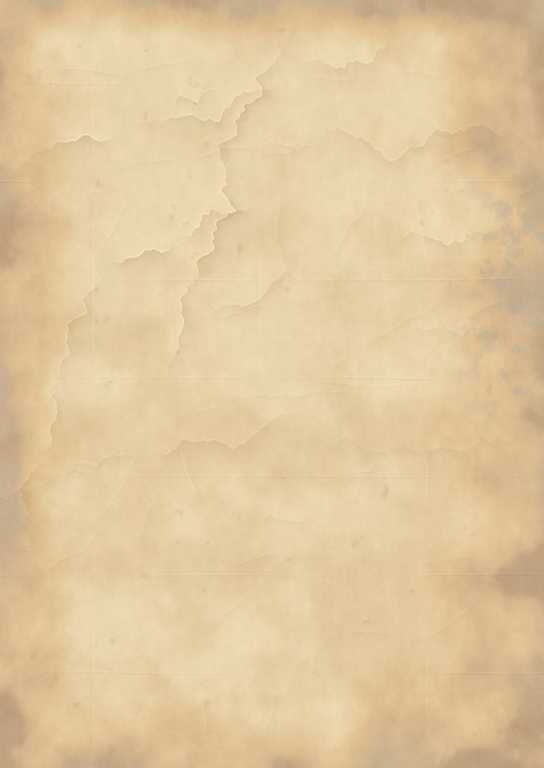
A Shadertoy shader for this texture:

```glsl
// Aged parchment: a pale clouded sheet with mottled, softly worn borders,
// a faint grid of folds, and jagged creases lit from the upper left.
// Layered noise sets the stains; one loop scatters creases and wrinkles.
#define CREASES 14
#define WRINKLES 44
#define CREASE_DEPTH 0.070
#define CREASE_WIDTH 0.0009
#define SHADOW_REACH 0.014
#define FOLD_SPACING vec2(0.217, 0.128)
#define FOLD_OFFSET vec2(0.12, 0.124)
#define FOLD_DEPTH 0.026
#define BORDER_WIDTH 0.145
#define BORDER_ROUGHNESS 0.30
#define GRAIN 0.028

const vec3 CREAM = vec3(0.914, 0.834, 0.676);
const vec3 STRAW = vec3(0.893, 0.793, 0.622);
const vec3 AMBER = vec3(0.880, 0.760, 0.578);
const vec3 TAN   = vec3(0.840, 0.720, 0.560);
const vec3 ASH   = vec3(0.785, 0.690, 0.565);
const vec3 UMBER = vec3(0.755, 0.635, 0.505);
const vec3 MILDEW = vec3(0.73, 0.68, 0.61);

float hash(vec2 p) {
    vec3 q = fract(vec3(p.xyx) * 0.1031);
    q += dot(q, q.yzx + 33.33);
    return fract((q.x + q.y) * q.z);
}

float noise(vec2 p) {
    vec2 i = floor(p), f = fract(p), e = vec2(0.0, 1.0);
    f = f * f * (3.0 - 2.0 * f);
    return mix(mix(hash(i), hash(i + e.yx), f.x),
               mix(hash(i + e.xy), hash(i + e.yy), f.x), f.y);
}

float fbm(vec2 p) {
    float sum = 0.0, amp = 0.5;
    for (int i = 0; i < 5; i++) {
        sum += amp * noise(p);
        p = mat2(1.6, 1.2, -1.2, 1.6) * p + 17.3;
        amp *= 0.5;
    }
    return sum / 0.97;
}

// Straight pieces between random heights give angular kinks
float kinks(float x, float seed) {
    float i = floor(x);
    return mix(hash(vec2(i, seed)), hash(vec2(i + 1.0, seed)), fract(x)) - 0.5;
}

// Signed light of one ridge: bright lip above, soft shadow below
float crease(vec2 p, float angle, float reach, float rough, float seed) {
    vec2 axis = vec2(cos(angle), sin(angle));
    vec2 q = vec2(dot(p, axis), dot(p, vec2(-axis.y, axis.x)));
    float d = q.y + rough * (0.045 * kinks(q.x * 14.0 + 40.0, seed)
            + 0.020 * kinks(q.x * 52.0 + 90.0, seed + 5.0)
            + 0.007 * kinks(q.x * 170.0 + 200.0, seed + 9.0));
    float above = smoothstep(-CREASE_WIDTH, CREASE_WIDTH, d);
    float lip = exp(-pow((d - CREASE_WIDTH) / (1.3 * CREASE_WIDTH), 2.0));
    float glow = above * exp(-max(d, 0.0) / 0.025);
    float shadow = (1.0 - above) * exp(min(d, 0.0) / (SHADOW_REACH * rough));
    float taper = 1.0 - smoothstep(0.45, 1.0, abs(q.x) / reach);
    float broken = smoothstep(0.0, 0.7, noise(vec2(q.x * 20.0 + 50.0, seed)));
    return taper * broken * (0.55 * lip + 0.2 * rough * glow - shadow);
}

// Long torn creases, strongest upper left, then short hairline wrinkles
float creases(vec2 p, float aspect) {
    float light = 0.0;
    for (int i = 0; i < CREASES + WRINKLES; i++) {
        float n = float(i), fine = step(float(CREASES), n);
        vec2 centre = vec2(aspect * fract(0.16 + n * 0.618),
                           mix(0.25, 0.03, fine) + mix(0.7, 0.94, fine) * fract(0.8 + n * 0.445));
        float near = 1.0 - smoothstep(0.05, 0.5, distance(centre, vec2(0.2, 0.75)));
        float reach = mix(0.1 + 0.14 * near, 0.03, fine) + 0.07 * hash(vec2(n, 8.0));
        if (distance(p, centre) > reach + 0.08) continue;
        float angle = (i % 3 == 2 ? 1.4 : 0.22) + (0.4 + 0.5 * fine) * (hash(vec2(n, 3.0)) - 0.5);
        light += mix(mix(0.32, 1.2, near), 0.38, fine)
               * crease(p - centre, angle, reach, mix(1.0, 0.3, fine), n * 11.0 + 2.0);
    }
    return light;
}

// Thin straight folds, fading in and out along their length
float folds(vec2 p) {
    vec2 g = (p - FOLD_OFFSET) / FOLD_SPACING + 0.5, cell = floor(g);
    vec2 d = (fract(g) - 0.5) * FOLD_SPACING;
    d += 0.003 * (vec2(noise(p.yx * 9.0), noise(p * 9.0)) - 0.5);
    vec2 fade = vec2(noise(vec2(p.y * 8.0, cell.x + 20.5)), noise(vec2(p.x * 8.0, cell.y + 60.5)));
    vec2 ridge = exp(-pow((d - 0.0008) / 0.001, vec2(2.0))) - exp(-pow((d + 0.001) / 0.0012, vec2(2.0)));
    return dot(ridge, smoothstep(0.3, 0.9, fade) * vec2(0.8, 1.0));
}

void mainImage(out vec4 fragColor, in vec2 fragCoord) {
    vec2 p = fragCoord / iResolution.y;
    float aspect = iResolution.x / iResolution.y;
    float cloud = fbm(p * 5.0 + 3.0), mottle = fbm(p * 16.0 + 31.0);
    // Worn border, deepest in the corners and broader on the right
    vec4 sides = vec4(p.x * 1.45, (aspect - p.x) * 1.05, p.y * 1.15, (1.0 - p.y) * 2.6);
    float inset = -log(dot(exp(-24.0 * sides), vec4(1.0))) / 24.0;
    inset += BORDER_ROUGHNESS * (0.4 * cloud + 0.6 * mottle - 0.5);
    float wear = clamp(1.0 - inset / BORDER_WIDTH, -0.5, 1.4);
    // Paper colour from pale middle to dark rim
    float pale = 0.7 * cloud + 0.6 * mottle + 0.3 * (p.y - 0.5) - 0.15 * (p.x - 0.3) - 0.15;
    vec3 color = mix(STRAW, CREAM, smoothstep(0.32, 0.62, pale) * (1.0 - smoothstep(-0.3, 0.4, wear)));
    color = mix(color, AMBER, smoothstep(0.1, 0.55, wear));
    color = mix(color, TAN, smoothstep(0.4, 0.85, wear));
    vec3 rim = mix(ASH, UMBER, smoothstep(0.4, 0.62, fbm(p * 8.0 + 70.0)));
    color = mix(color, rim, smoothstep(0.75, 1.1, wear));
    // Mildew flecks on the right and a few faint brown specks
    float damp = smoothstep(0.15, 0.03, aspect - p.x) * smoothstep(0.42, 0.5, p.y) * smoothstep(0.85, 0.7, p.y);
    color = mix(color, MILDEW, 0.5 * damp * smoothstep(0.54, 0.68, fbm(p * 55.0 + 8.0)));
    color = mix(color, UMBER, 0.28 * smoothstep(0.76, 0.86, fbm(p * 48.0 + 52.0)));
    // Relief, upright fibres and fine grain
    float light = CREASE_DEPTH * creases(p, aspect) + FOLD_DEPTH * folds(p);
    light += GRAIN * (0.6 * noise(p * 330.0) + 0.4 * noise(p * vec2(190.0, 45.0)) - 0.5);
    light += 0.03 * (mottle - 0.5) + 0.04 * (fbm(p * 55.0 + 12.0) - 0.5);
    color += light * vec3(0.9, 1.0, 1.05);
    fragColor = vec4(clamp(color, 0.0, 1.0), 1.0);
}
```
